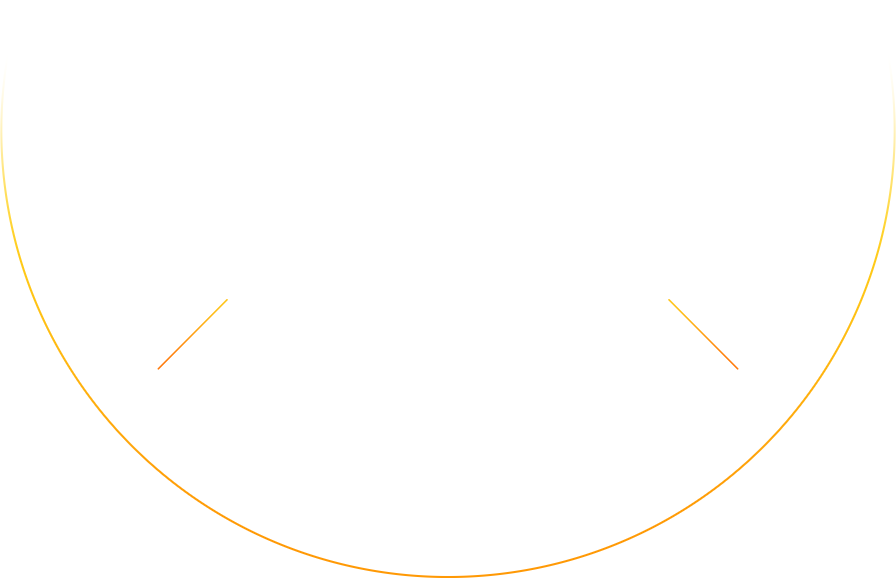
A Shadertoy shader for this background:

```glsl
float segmentDistance(vec2 p, vec2 a, vec2 b) {
    vec2 along = b - a;
    float t = clamp(dot(p - a, along) / dot(along, along), 0.0, 1.0);
    return length(p - a - along * t);
}

// Coverage of a line, smoothed over one pixel
float strokeMask(float dist, float width, float pixel) {
    return clamp((0.5 * width - dist) / pixel + 0.5, 0.0, 1.0) * min(1.0, width / pixel);
}

void mainImage(out vec4 fragColor, in vec2 fragCoord) {
    float pixel = 1.0 / iResolution.x;
    vec2 p = fragCoord * pixel;
    vec3 color = vec3(1.0);

    // Large ring, orange below and fading out towards the top
    float ringDistance = abs(length(p - vec2(0.5, 0.4996)) - 0.4985);
    vec3 ringColor = mix(vec3(1.0, 0.6, 0.02), vec3(1.0, 0.82, 0.1),
                         smoothstep(0.02, 0.45, p.y));
    float ringFade = 1.0 - smoothstep(0.34, 0.59, p.y);
    color = mix(color, ringColor, strokeMask(ringDistance, 0.0023, pixel) * ringFade);

    // Mirrored pair of diagonal strokes
    vec2 mirrored = vec2(0.5 - abs(p.x - 0.5), p.y);
    float diagonal = segmentDistance(mirrored, vec2(0.1768, 0.2335), vec2(0.2533, 0.3105));
    vec3 diagonalColor = mix(vec3(1.0, 0.48, 0.05), vec3(1.0, 0.77, 0.1),
                             smoothstep(0.233, 0.311, p.y));
    color = mix(color, diagonalColor, strokeMask(diagonal, 0.0018, pixel));

    fragColor = vec4(color, 1.0);
}
```
